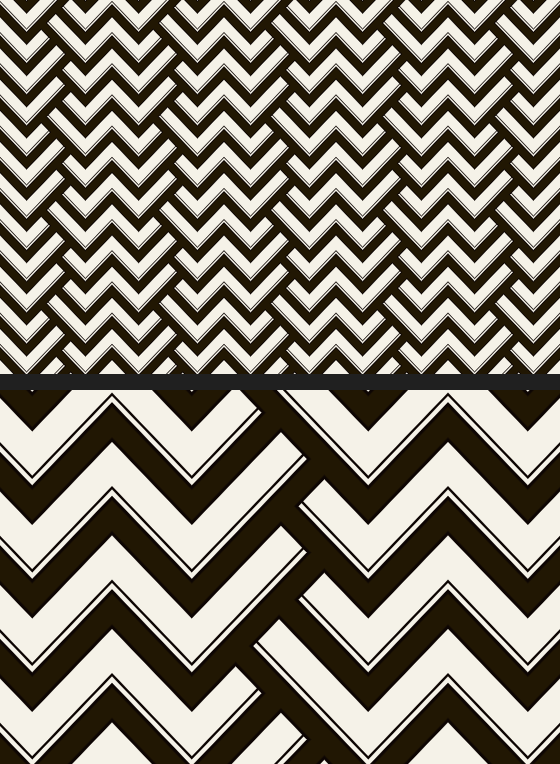
Top, the full canvas; bottom, a detail of the centre.
This pattern is drawn by a Shadertoy shader. Its source:

```glsl
// Lengths are in units of the vertical pitch between chevrons.
const float COLUMNS = 5.0;
const float ROWS = 12.0;           // a multiple of CYCLE, so the tile wraps
const float CYCLE = 3.0;           // rows before the arm lengths repeat
const float COLUMN_WIDTH = 3.6;
const float ROW_OFFSET = 0.555;    // first peak below the top edge
const float SLOPE = 1.04;
const float VALLEY_X = 0.855;      // valley distance from the column axis
const float BAND = 0.575;          // vertical thickness of a chevron
const float SHORT_ARM = 1.325;
const float LONG_ARM = 1.81;
const float LINE_DEPTH = 0.49;     // pinstripe position below the upper edge
const float LINE_HALF = 0.0125;
const float RIM_INNER = 0.02;
const float RIM_OUTER = 0.045;

const vec3 CREAM = vec3(0.96, 0.95, 0.91);
const vec3 BROWN = vec3(0.13, 0.09, 0.01);
const vec3 BLACK = vec3(0.05, 0.02, 0.01);

// Coverage of the inside of a signed distance, one pixel wide.
float coverage(float dist, float pixel) {
    return clamp(0.5 - dist / pixel, 0.0, 1.0);
}

// Signed distances for one column of W-shaped bands, y pointing down:
// x = to the band outline, y = to the pinstripe axis.
vec2 chevronColumn(vec2 p) {
    float side = abs(p.x);
    float zigzag = SLOPE * (VALLEY_X - abs(side - VALLEY_X));
    float t = p.y - zigzag - ROW_OFFSET;

    // Split rows halfway through the dark gap.
    float row = floor(t + 0.5 * (1.0 - BAND));
    float depth = t - row;

    // Every third row leans left; the others lean right.
    bool leansLeft = mod(row, CYCLE) < 0.5;
    float arm = (p.x < 0.0) == leansLeft ? LONG_ARM : SHORT_ARM;

    // Arm ends are cut parallel to the opposite arms.
    float norm = inversesqrt(1.0 + SLOPE * SLOPE);
    float band = max(-depth, depth - BAND);
    float cut = 2.0 * SLOPE * (side - arm) - depth;
    return vec2(max(band, cut), depth - LINE_DEPTH) * norm;
}

void mainImage(out vec4 fragColor, in vec2 fragCoord) {
    vec2 uv = fragCoord / iResolution.xy;
    vec2 p = vec2(uv.x * COLUMNS * COLUMN_WIDTH, (1.0 - uv.y) * ROWS);
    float pixel = ROWS / iResolution.y;

    // Long arms reach into the neighbouring column, so test both.
    vec2 shape = vec2(1e3);
    float left = floor(p.x / COLUMN_WIDTH);
    for (int i = 0; i < 2; i++) {
        float axis = (left + float(i)) * COLUMN_WIDTH;
        vec2 candidate = chevronColumn(p - vec2(axis, 0.0));
        if (candidate.x < shape.x) shape = candidate;
    }

    // Brown ground, darker along the band edges.
    vec3 color = mix(BLACK, BROWN, smoothstep(RIM_INNER, RIM_OUTER, shape.x));

    // Cream band with its pinstripe.
    float line = coverage(shape.y - LINE_HALF, pixel)
               - coverage(shape.y + LINE_HALF, pixel);
    vec3 band = mix(CREAM, BLACK, line);
    color = mix(color, band, coverage(shape.x, pixel));

    fragColor = vec4(color, 1.0);
}
```
